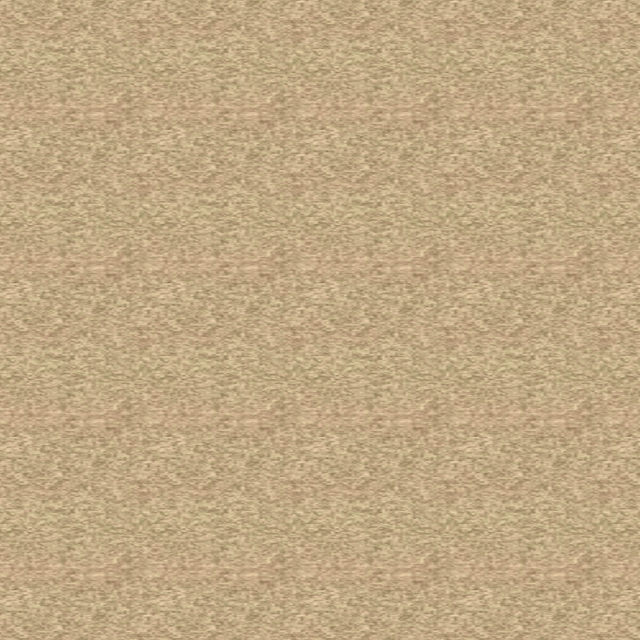
Give the GLSL for this texture, as a WebGL 2 fragment shader.

```glsl
#version 300 es
precision highp float;
// Pale, fine-grained wood in repeating square tiles with short dark pores and pinkish bands.
uniform vec2 u_resolution;
out vec4 fragColor;

float hash(vec2 cell, float seed) {
    uvec2 q = uvec2(cell) * uvec2(1597u, 3571u);
    uint h = q.x ^ (q.y + uint(seed) * 7919u);
    h = (h ^ (h >> 15)) * 747796405u + 12345u;
    h = (h ^ (h >> 13)) * 277803737u;
    return float((h ^ (h >> 16)) & 65535u) / 65535.0;
}

// Value noise that wraps once per tile, with "cells" across and down
float tileNoise(vec2 tile, vec2 cells, float seed) {
    vec2 p = tile * cells;
    vec2 i = floor(p);
    vec2 f = p - i;
    f = f * f * (3.0 - 2.0 * f);
    vec2 a = mod(i, cells);
    vec2 b = mod(i + 1.0, cells);
    return mix(mix(hash(a, seed), hash(vec2(b.x, a.y), seed), f.x),
               mix(hash(vec2(a.x, b.y), seed), hash(b, seed), f.x), f.y);
}

// Soft horizontal band centred on a height, wrapping at the tile edge
float band(float y, float centre, float width) {
    float d = abs(fract(y - centre + 0.5) - 0.5) / width;
    return exp(-d * d);
}

void main() {
    // Tiles are counted from the top left corner
    vec2 uv = gl_FragCoord.xy / u_resolution;
    vec2 tile = fract(vec2(uv.x, 1.0 - uv.y) * 4.17);

    // Zones of the tile: straight pink streaks, wavy olive figure, dark pores
    float pinkZone = band(tile.y, 0.7, 0.1) + 0.5 * band(tile.y, 0.18, 0.08);
    float oliveZone = band(tile.y, 0.43, 0.14);
    float poreZone = band(tile.y, 0.9, 0.12);
    float straight = band(tile.y, 0.73, 0.08);

    // Slight waviness, strongest in the olive figure
    float wave = tileNoise(tile, vec2(10.0, 11.0), 1.0) - 0.5;
    vec2 p = tile + vec2(0.0, wave * (0.008 + 0.022 * oliveZone));

    // Short fibres, fine fibres and long streaks
    float fibres = 0.55 * tileNoise(p, vec2(36.0, 80.0), 2.0)
                 + 0.45 * tileNoise(p, vec2(60.0, 106.0), 3.0);
    float streaks = tileNoise(p, vec2(11.0, 76.0), 4.0);
    float grain = mix(fibres, 0.6 * fibres + 0.4 * streaks, 0.2 + 0.6 * straight) - 0.5;

    vec3 color = vec3(0.752, 0.662, 0.517) + grain * vec3(0.36, 0.36, 0.34);

    // Broad tint, mottled from place to place
    float mottle = tileNoise(tile, vec2(7.0, 11.0), 5.0) - 0.5;
    color += vec3(0.008, -0.007, 0.0) * (pinkZone + mottle);
    color += vec3(0.002, 0.007, 0.001) * oliveZone;
    color += (tileNoise(p, vec2(30.0, 56.0), 6.0) - 0.5) * vec3(0.02, -0.016, 0.014);
    color += mottle * 0.012;

    // Dark pores as short dashes
    float pores = smoothstep(0.66, 0.95, tileNoise(p, vec2(31.0, 74.0), 7.0));
    color -= pores * (0.04 + 0.03 * poreZone) * vec3(1.0, 1.05, 1.0);

    // Thin pale and dark lines along the straight zone
    float uneven = 0.5 + tileNoise(tile, vec2(7.0, 5.0), 8.0);
    color += 0.035 * uneven * (band(p.y, 0.755, 0.008) + 0.6 * band(p.y, 0.69, 0.007));
    color -= 0.035 * uneven * band(p.y, 0.785, 0.008);

    fragColor = vec4(clamp(color, 0.0, 1.0), 1.0);
}
```
